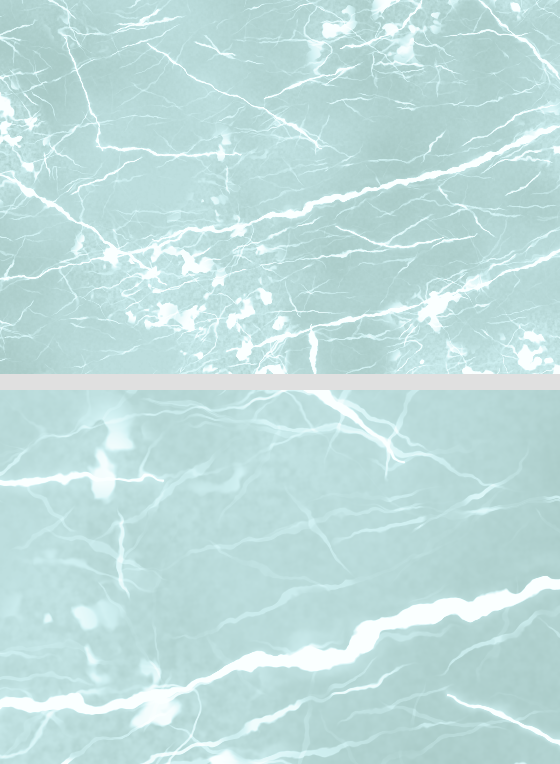
Top, the full canvas; bottom, a detail of the centre.
Reproduce this texture procedurally as a Shadertoy shader.

```glsl
// Pale aqua marble crossed by branching white veins and fine hairline cracks.

const vec3 SHADE = vec3(0.668, 0.798, 0.786);
const vec3 AQUA  = vec3(0.742, 0.872, 0.872);
const vec3 CYAN  = vec3(0.825, 0.952, 0.960);
const vec3 WHITE = vec3(0.980, 1.0, 1.0);

vec3 hash3(vec2 cell, float seed) {
    vec3 q = fract(cell.xyx * vec3(0.1031, 0.1030, 0.0973) + seed * 0.137);
    q += dot(q, q.yxz + 33.33);
    return fract((q.xxy + q.yzz) * q.zyx);
}

float noise(vec2 p) {
    vec2 i = floor(p), f = fract(p);
    f = f * f * f * (f * (f * 6.0 - 15.0) + 10.0);
    float low  = mix(hash3(i, 0.0).x, hash3(i + vec2(1, 0), 0.0).x, f.x);
    float high = mix(hash3(i + vec2(0, 1), 0.0).x, hash3(i + vec2(1, 1), 0.0).x, f.x);
    return mix(low, high, f.y);
}

float fbm(vec2 p, int octaves) {
    float sum = 0.0, total = 0.0, amp = 0.5;
    for (int i = 0; i < octaves; i++) {
        sum += amp * noise(p);
        total += amp;
        p = mat2(1.6, 1.2, -1.2, 1.6) * p + 7.3;
        amp *= 0.5;
    }
    return sum / total;
}

vec2 turn(vec2 p, float angle) {
    float c = cos(angle), s = sin(angle);
    return vec2(c * p.x + s * p.y, c * p.y - s * p.x);
}

vec2 warp(vec2 p, float scale, float amount) {
    return amount * (vec2(fbm(p * scale, 3), fbm(p * scale + 31.7, 3)) - 0.5);
}

float screen(float a, float b) { return 1.0 - (1.0 - a) * (1.0 - b); }

// Soft-edged line of the given half width
float line(float d, float halfWidth, float px) {
    float soft = 0.6 * px + 0.0005;
    return 1.0 - smoothstep(max(halfWidth - soft, 0.0), halfWidth + soft, d);
}

// Large bowed vein from a to b, swelling irregularly, with a faint halo
float vein(vec2 p, vec2 a, vec2 b, float sag, vec2 widths, float px) {
    vec2 axis = b - a;
    float len = length(axis);
    vec2 q = turn(p - a, atan(axis.y, axis.x));
    float t = clamp(q.x / len, 0.0, 1.0);
    float d = length(vec2(q.x - t * len, q.y - 4.0 * sag * t * (1.0 - t)));
    float swell = 0.15 + 1.5 * fbm(q * vec2(26.0, 60.0) + a * 50.0, 2);
    float ends = mix(0.3, 1.0, smoothstep(0.0, 0.12, min(t, 1.0 - t)));
    float w = mix(widths.x, widths.y, t) * swell * ends;
    return screen(line(d, w, px), 0.36 * swell * exp(-d / (0.005 + 1.2 * w)));
}

// Connected cracks along the mid level of stretched noise
float cracks(vec2 p, float scale, float angle, float stretch, float halfWidth, float px) {
    vec2 q = turn(p, angle) * vec2(scale / stretch, scale) + scale;
    float e = 0.03;
    float n = fbm(q, 2);
    vec2 slope = vec2(fbm(q + vec2(e, 0), 2) - n, fbm(q + vec2(0, e), 2) - n) / e;
    float steep = length(slope * vec2(1.0 / stretch, 1.0)) * scale;
    return line(abs(n - 0.5) / max(steep, 0.4 * scale), halfWidth, px);
}

// Scattered tapering hairlines, one per grid cell
float hairlines(vec2 p, float cells, float angle, float spread, float halfWidth, float px) {
    vec2 home = floor(p * cells);
    float sum = 0.0;
    for (int j = -1; j <= 1; j++)
    for (int i = -1; i <= 1; i++) {
        vec2 cell = home + vec2(i, j);
        vec3 r = hash3(cell, cells), s = hash3(cell, cells + 5.0);
        vec2 q = turn(p * cells - cell - r.xy, angle + spread * (2.0 * r.z - 1.0));
        q.y += 0.4 * (s.x - 0.5) * q.x * q.x;
        float taper = max(1.0 - abs(q.x) / mix(0.45, 1.0, s.y), 0.0);
        float strength = mix(0.25, 1.0, s.z * s.z) * smoothstep(0.0, 0.3, taper);
        float d = abs(q.y) / cells;
        float ink = line(d, halfWidth * (0.3 + taper), px) + 0.16 * exp(-d / 0.005);
        sum = screen(sum, strength * min(ink, 1.0));
    }
    return sum;
}

float mainVeins(vec2 p, float px) {
    float v = vein(p, vec2(0.40, 0.36), vec2(1.56, 0.68), -0.04, vec2(0.005, 0.009), px);
    v = screen(v, vein(p, vec2(-0.05, 0.25), vec2(0.50, 0.37), -0.01, vec2(0.001, 0.003), px));
    v = screen(v, vein(p, vec2(0.39, 0.90), vec2(0.86, 0.60), 0.0, vec2(0.002, 0.004), px));
    v = screen(v, vein(p, vec2(-0.02, 0.55), vec2(0.44, 0.25), 0.01, vec2(0.005, 0.004), px));
    v = screen(v, vein(p, vec2(0.62, 0.06), vec2(1.56, 0.35), -0.02, vec2(0.006, 0.004), px));
    v = screen(v, vein(p, vec2(1.25, 1.01), vec2(1.51, 0.78), 0.01, vec2(0.002, 0.004), px));
    v = screen(v, vein(p, vec2(0.90, 0.86), vec2(1.13, 1.01), -0.04, vec2(0.003), px));
    v = screen(v, vein(p, vec2(0.71, 0.73), vec2(0.93, 0.81), 0.01, vec2(0.004, 0.002), px));
    v = screen(v, vein(p, vec2(0.27, 0.61), vec2(0.65, 0.58), -0.01, vec2(0.003, 0.002), px));
    v = screen(v, vein(p, vec2(0.90, 0.39), vec2(1.18, 0.36), -0.03, vec2(0.002, 0.003), px));
    v = screen(v, vein(p, vec2(0.84, 0.12), vec2(0.85, -0.02), 0.0, vec2(0.006, 0.004), px));
    return screen(v, vein(p, vec2(0.17, 0.91), vec2(0.28, 0.60), 0.01, vec2(0.001, 0.002), px));
}

void mainImage(out vec4 fragColor, in vec2 fragCoord) {
    float px = 1.0 / iResolution.y;
    vec2 uv = fragCoord * px;
    vec2 p = uv + warp(uv, 4.0, 0.05) + warp(uv + 3.0, 24.0, 0.02) + warp(uv, 70.0, 0.007);

    // Fractured zones gather near the bottom and the left
    float zone = fbm(uv * 3.2 + 4.0, 3) + 0.16 * smoothstep(0.35, 0.0, uv.y)
               + 0.10 * smoothstep(0.25, 0.0, uv.x);
    float broken = smoothstep(0.42, 0.68, zone);
    float gaps = smoothstep(0.22, 0.5, noise(p * 28.0));

    // Veins from broad to fine
    float fine = 0.8 * broken * cracks(p, 6.0, 0.3, 2.8, 0.0013, px);
    fine = screen(fine, 0.6 * broken * cracks(p + 5.0, 7.0, -0.75, 2.6, 0.0010, px));
    fine = screen(fine, 0.7 * smoothstep(0.5, 0.7, zone) * cracks(p, 13.0, 0.4, 2.2, 0.0013, px));
    fine = screen(fine, 0.80 * hairlines(p + 7.0, 3.2, 0.3, 0.25, 0.0018, px));
    fine = screen(fine, 0.90 * hairlines(p, 5.0, 0.22, 0.4, 0.0022, px));
    fine = screen(fine, 0.80 * hairlines(p + 2.0, 8.0, 0.35, 1.0, 0.0020, px));
    fine = screen(fine, (0.35 + 0.5 * broken) * hairlines(p + 9.0, 13.0, 0.3, 1.4, 0.0017, px));
    float flecks = smoothstep(0.60, 0.70, fbm(p * 24.0, 3)) * smoothstep(0.53, 0.68, zone);
    float v = screen(mainVeins(p, px), fine * mix(0.35, 1.0, gaps));
    v = screen(v, 0.9 * flecks);

    // Cloudy stone, pale haze and fine grain
    float cloud = smoothstep(0.28, 0.80, fbm(uv * 2.3 + 11.0, 5));
    float grain = fbm(uv * 150.0, 2) - 0.5;
    vec3 color = mix(SHADE, AQUA, clamp(cloud + 0.35 * grain, 0.0, 1.0));
    color = mix(color, CYAN, smoothstep(0.5, 0.75, zone) * (0.4 + 0.7 * grain));

    color = mix(color, CYAN, smoothstep(0.0, 0.55, v));
    color = mix(color, WHITE, smoothstep(0.35, 0.9, v));
    fragColor = vec4(color, 1.0);
}
```
